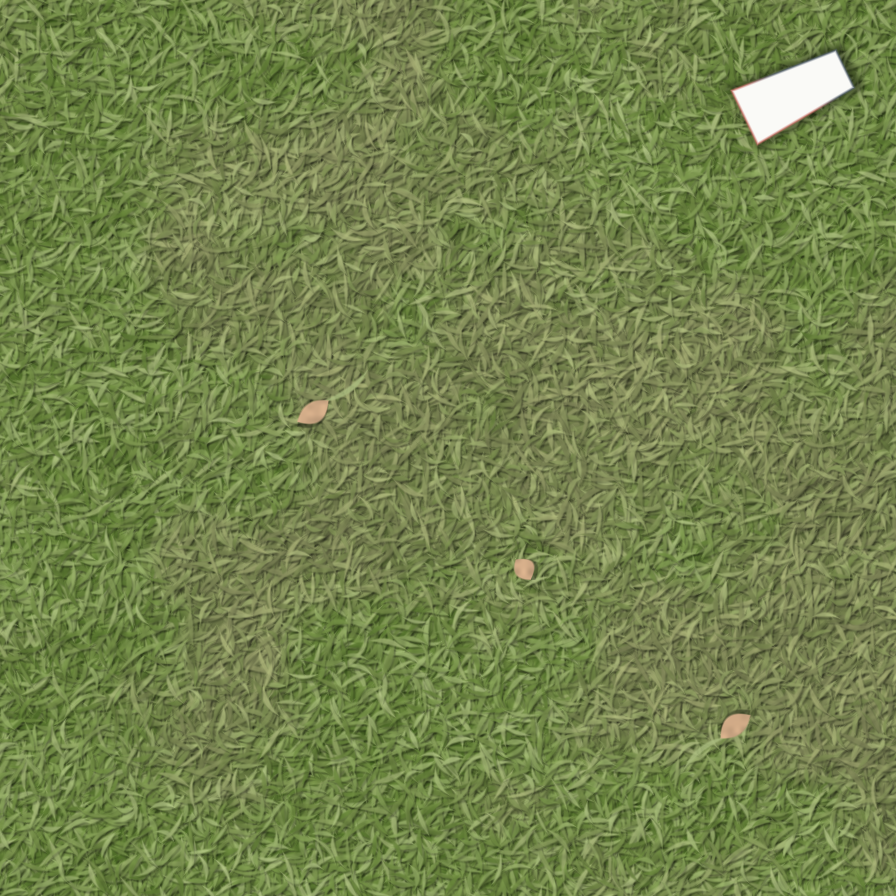
A WebGL 2 fragment shader for this texture:

```glsl
#version 300 es
precision highp float;

uniform vec2 u_resolution;
out vec4 fragColor;

const vec3 DARK_GREEN = vec3(0.26, 0.38, 0.12);
const vec3 MID_GREEN = vec3(0.42, 0.53, 0.24);
const vec3 LIGHT_GREEN = vec3(0.53, 0.63, 0.35);
const vec3 PALE_GREEN = vec3(0.67, 0.74, 0.50);
const vec3 DRY_GRASS = vec3(0.52, 0.54, 0.36);
const vec3 LEAF_TAN = vec3(0.82, 0.67, 0.53);
const vec3 CARD_WHITE = vec3(0.98, 0.98, 0.97);
const vec3 CARD_RED = vec3(0.80, 0.46, 0.42);
const vec3 CARD_BLUE = vec3(0.34, 0.39, 0.44);

const int LAYERS = 9;
const float CELLS = 46.0;          // blade cells across the canvas
const float BLADE_LENGTH = 0.021;  // longest half length
const float BLADE_WIDTH = 0.0029;  // widest half width
const float BLADE_ANGLE = 0.95;
const float ANGLE_SPREAD = 2.8;
const float SOFTNESS = 0.0016;
const vec2 SHADOW_OFFSET = vec2(0.0018, -0.0024);
const vec2 CARD_CENTER = vec2(0.887, 0.896);
const float CARD_ANGLE = 0.45;

float hash(vec2 p) {
    return fract(sin(dot(p, vec2(127.1, 311.7))) * 43758.5453);
}

float noise(vec2 p) {
    vec2 i = floor(p), f = fract(p);
    f = f * f * (3.0 - 2.0 * f);
    return mix(mix(hash(i), hash(i + vec2(1, 0)), f.x),
               mix(hash(i + vec2(0, 1)), hash(i + vec2(1, 1)), f.x), f.y);
}

float fbm(vec2 p) {
    float sum = 0.0, weight = 0.5;
    for (int i = 0; i < 4; i++) {
        sum += weight * noise(p);
        p = p * 2.03 + 17.3;
        weight *= 0.5;
    }
    return sum / 0.9375;
}

vec2 toLocal(vec2 p, float angle) {
    float c = cos(angle), s = sin(angle);
    return vec2(c * p.x + s * p.y, c * p.y - s * p.x);
}

float cover(float d) {
    float soft = max(SOFTNESS, 0.75 / u_resolution.y);
    return 1.0 - smoothstep(-soft, soft, d);
}

// Signed distance to a pointed, slightly bent sliver lying along x
float sliver(vec2 p, float halfLength, float halfWidth, float bend) {
    float t = p.x / halfLength;
    return abs(p.y - bend * (t * t - 0.3)) - halfWidth * (1.0 - t * t);
}

float box(vec2 p, vec2 halfSize) {
    vec2 q = abs(p) - halfSize;
    return length(max(q, 0.0)) + min(max(q.x, q.y), 0.0);
}

vec3 grassColor(float tone, float dryness) {
    float t = clamp(tone, 0.0, 1.0) * 3.0;
    vec3 green = mix(DARK_GREEN, MID_GREEN, clamp(t, 0.0, 1.0));
    green = mix(green, LIGHT_GREEN, clamp(t - 1.0, 0.0, 1.0));
    green = mix(green, PALE_GREEN, clamp(t - 2.0, 0.0, 1.0));
    return mix(green, DRY_GRASS * (0.74 + 0.17 * t), dryness);
}

vec3 addBlades(vec3 color, vec2 uv, int layer, float patchTone, float dryness) {
    float height = float(layer) / float(LAYERS - 1);
    vec2 shift = vec2(0.37, 0.61) * float(layer);
    vec2 home = floor(uv * CELLS + shift);
    for (int j = -1; j <= 1; j++)
    for (int i = -1; i <= 1; i++) {
        vec2 cell = home + vec2(i, j);
        vec2 seed = cell + float(layer) * vec2(61.0, 83.0);
        vec2 jitter = vec2(hash(seed), hash(seed + 5.3));
        float pick = hash(seed + 9.7);
        float angle = BLADE_ANGLE + ANGLE_SPREAD * (hash(seed + 13.1) - 0.5);
        vec2 p = uv - (cell + jitter - shift) / CELLS;
        float len = BLADE_LENGTH * mix(0.5, 1.0, jitter.x);
        float width = BLADE_WIDTH * mix(0.65, 1.1, jitter.y);
        float bend = 0.010 * (hash(seed + 21.9) - 0.5);
        vec2 q = toLocal(p, angle);
        float shade = cover(sliver(toLocal(p - SHADOW_OFFSET, angle), len, width, bend));
        color *= 1.0 - 0.20 * shade;
        float tone = 0.04 + 0.26 * height + 0.72 * pick + patchTone + 0.08 * q.x / len;
        float dry = clamp(dryness + 0.5 * (jitter.x - 0.5), 0.0, 1.0);
        color = mix(color, grassColor(tone, dry), 0.88 * cover(sliver(q, len, width, bend)));
    }
    return color;
}

vec3 addLeaves(vec3 color, vec2 uv) {
    for (int i = 0; i < 3; i++) {
        float n = float(i);
        vec2 p = uv - vec2(0.35 + 0.235 * n, 0.54 - 0.175 * n);
        vec2 q = toLocal(p, 0.6 + 1.6 * n);
        float stemLength = 0.03 * abs(n - 1.0) + 0.0001;
        float stem = sliver(q - vec2(0.015 + stemLength, 0.0), stemLength, 0.003, 0.006);
        color = mix(color, PALE_GREEN, 0.8 * cover(stem));
        float size = mix(0.014, 0.021, abs(n - 1.0));
        color *= 1.0 - 0.35 * cover(sliver(q + 0.003, size, 0.012, 0.0));
        vec3 tan_ = LEAF_TAN * (0.88 + 0.2 * noise(uv * 130.0));
        color = mix(color, tan_, cover(sliver(q, size, 0.0115, 0.002)));
    }
    return color;
}

vec3 addCard(vec3 color, vec2 uv) {
    vec2 q = toLocal(uv - CARD_CENTER, CARD_ANGLE);
    vec2 halfSize = vec2(0.063, 0.029 - 0.08 * clamp(q.x, -0.07, 0.07));
    float shadow = box(q - vec2(0.004, 0.0), halfSize);
    color *= 1.0 - 0.4 * (1.0 - smoothstep(-0.002, 0.012, shadow));
    float d = box(q, halfSize);
    vec3 rim = mix(CARD_RED, CARD_BLUE, smoothstep(-0.02, 0.02, q.x + q.y));
    vec3 face = mix(CARD_WHITE, rim, smoothstep(-0.0035, 0.0, d));
    return mix(color, face, cover(d));
}

void main() {
    vec2 uv = gl_FragCoord.xy / u_resolution.y;

    // Broad lush and worn areas
    float worn = smoothstep(0.36, 0.70, fbm(uv * 5.5 + 3.7));
    float dryness = 0.75 * worn;
    float patchTone = 0.22 * (fbm(uv * 9.0 + 41.0) - 0.5) + 0.07 * (worn - 0.5);

    vec3 color = grassColor(0.1 + 0.4 * noise(uv * 90.0), dryness);
    for (int layer = 0; layer < LAYERS; layer++)
        color = addBlades(color, uv, layer, patchTone, dryness);
    color *= 0.92 + 0.16 * noise(uv * 160.0);

    color = addLeaves(color, uv);
    color = addCard(color, uv);
    fragColor = vec4(color, 1.0);
}
```
